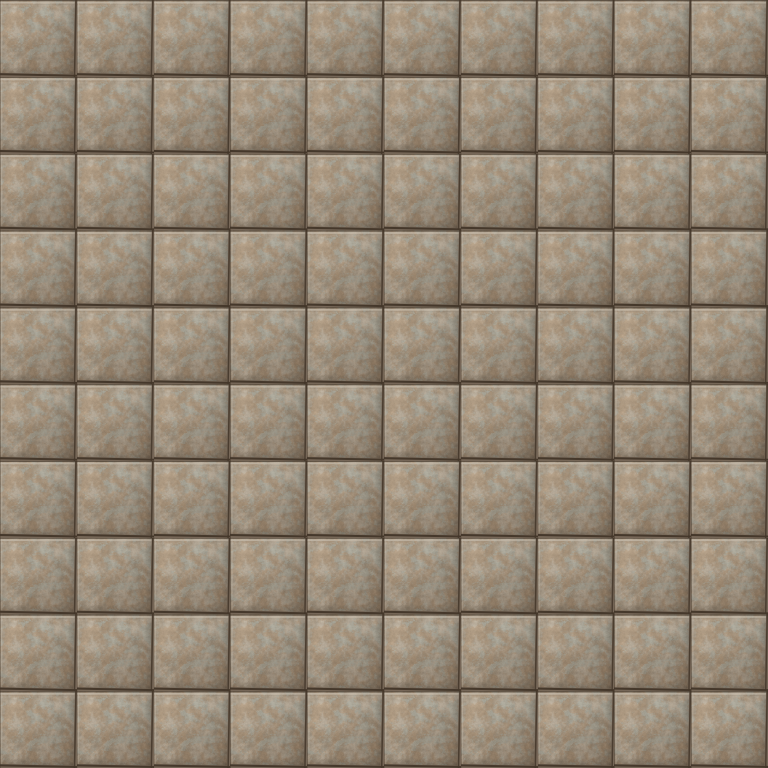
Write a WebGL 2 fragment shader that draws this texture.

```glsl
#version 300 es
precision highp float;
// Ten by ten glazed stone tiles with dark, slightly skewed joints and thin lit bevels.
// Each face mixes faint rust, pale and blue-grey stains from wrapping gradient noise,
// then is shaded from the lit upper left to the brown lower right.
uniform vec2 u_resolution;
out vec4 fragColor;

const float REPEATS = 10.0;
const vec3 JOINT = vec3(0.26, 0.21, 0.16);
const vec3 BEVEL = vec3(0.76, 0.72, 0.66);
const vec3 RIM = vec3(0.46, 0.40, 0.34);
const vec3 STONE = vec3(0.60, 0.55, 0.48);
const vec3 PALE = vec3(0.655, 0.615, 0.555);
const vec3 RUST = vec3(0.62, 0.53, 0.43);
const vec3 BLUE_GREY = vec3(0.625, 0.63, 0.59);
const vec3 SHADE_TINT = vec3(0.83, 0.80, 0.77);

float hash(vec2 p, float seed) {
  uvec2 q = uvec2(p + 64.0);
  uint h = q.x * 1597u + q.y * 51749u + uint(seed) * 7919u;
  h = (h ^ (h >> 15)) * 73471u;
  h = (h ^ (h >> 13)) * 92821u;
  return float((h ^ (h >> 16)) & 65535u) / 65536.0;
}

// Contribution of one lattice corner, wrapped to a whole period.
float corner(vec2 cell, vec2 offset, vec2 f, vec2 period, float seed) {
  float angle = 6.28318 * hash(mod(cell + offset, period), seed);
  return dot(vec2(cos(angle), sin(angle)), f - offset);
}

float gradientNoise(vec2 p, vec2 period, float seed) {
  vec2 cell = floor(p);
  vec2 f = p - cell;
  vec2 w = f * f * f * (f * (f * 6.0 - 15.0) + 10.0);
  float low = mix(corner(cell, vec2(0, 0), f, period, seed),
                  corner(cell, vec2(1, 0), f, period, seed), w.x);
  float high = mix(corner(cell, vec2(0, 1), f, period, seed),
                   corner(cell, vec2(1, 1), f, period, seed), w.x);
  return mix(low, high, w.y);
}

float fbm(vec2 p, vec2 period, float seed) {
  float sum = 0.0;
  float gain = 1.0;
  for (int i = 0; i < 4; i++) {
    sum += gain * gradientNoise(p * period, period, seed + float(i));
    period *= 2.0;
    gain *= 0.65;
  }
  return sum;
}

// Coverage of a straight band, averaged over the filter width.
float band(float d, float center, float halfWidth, float blur) {
  float lo = max(d - 0.5 * blur, center - halfWidth);
  float hi = min(d + 0.5 * blur, center + halfWidth);
  return clamp((hi - lo) / blur, 0.0, 1.0);
}

// Soft round region where a stain gathers.
float pool(vec2 p, vec2 center, float radius) {
  vec2 d = (p - center) / radius;
  return exp(-dot(d, d));
}

vec3 glazedFace(vec2 p) {
  float cloud = fbm(p, vec2(4.0), 3.0);
  float rust = fbm(p, vec2(6.0), 17.0);
  float grey = fbm(p, vec2(6.0, 7.0), 31.0);
  float grain = fbm(p, vec2(14.0), 47.0);
  float streak = fbm(vec2(p.x - p.y, p.x + p.y), vec2(6.0, 2.0), 59.0);

  vec3 color = mix(STONE, PALE, smoothstep(-0.5, 0.5, cloud));
  float rustArea = pool(p, vec2(0.22, 0.75), 0.4) + 0.6 * pool(p, vec2(0.4, 0.2), 0.4);
  color = mix(color, RUST, 0.6 * smoothstep(-0.2, 0.5, rust + 0.4 * rustArea - 0.15));
  float greyArea = pool(p, vec2(0.66, 0.70), 0.36);
  color = mix(color, BLUE_GREY, 0.7 * smoothstep(0.0, 0.5, grey + 0.35 * greyArea - 0.1));
  float streakArea = pool(p, vec2(0.15, 0.22), 0.35);
  color += 0.05 * streakArea * smoothstep(-0.1, 0.5, streak);

  // Sheen falls off diagonally into brown; the rim of the glaze dips into shade.
  float fall = 0.42 * p.x + 0.58 * (1.0 - p.y);
  vec3 shade = mix(vec3(1.09), SHADE_TINT, smoothstep(0.1, 1.0, fall));
  shade *= mix(0.86, 1.0, smoothstep(0.0, 0.15, p.y));
  shade *= mix(0.84, 1.0, smoothstep(0.0, 0.14, 1.0 - p.x));
  shade *= mix(0.95, 1.0, smoothstep(0.0, 0.10, p.x));
  return color * (shade + 0.07 * grain + 0.03 * cloud);
}

vec3 tile(vec2 p, float blur) {
  vec3 color = glazedFace(p);
  // Skewed distances to the right and lower joints.
  float right = 1.0 - p.x - 0.02 * (1.0 - p.y);
  float bottom = p.y - 0.02 * (1.0 - p.x);
  float top = 1.0 - p.y;

  // Thin lit bevels, brightest near the upper left.
  color = mix(color, RIM, 0.15 * band(top, 0.056, 0.008, blur));
  color = mix(color, BEVEL, mix(0.8, 0.5, p.x) * band(top, 0.034, 0.010, blur));
  color = mix(color, BEVEL, mix(0.25, 0.5, p.y) * band(p.x, 0.022, 0.008, blur));

  // Brown outer lips, then the dark joints.
  color = mix(color, RIM, band(right, -0.01, 0.035, blur));
  color = mix(color, RIM, band(bottom, -0.01, 0.042, blur));
  color = mix(color, JOINT, 0.85 * band(right, 0.010, 0.010, blur));
  color = mix(color, JOINT, 0.95 * band(bottom, 0.014, 0.013, blur));
  color = mix(color, JOINT, 0.7 * band(top, 0.006, 0.010, blur));
  return mix(color, JOINT, 0.5 * band(p.x, 0.0, 0.008, blur));
}

void main() {
  vec2 grid = gl_FragCoord.xy / u_resolution * REPEATS;
  float blur = max(REPEATS / min(u_resolution.x, u_resolution.y), 0.012);
  float tone = 1.0 + 0.01 * (hash(floor(grid), 83.0) - 0.5);
  fragColor = vec4(clamp(tile(fract(grid), blur) * tone, 0.0, 1.0), 1.0);
}
```
